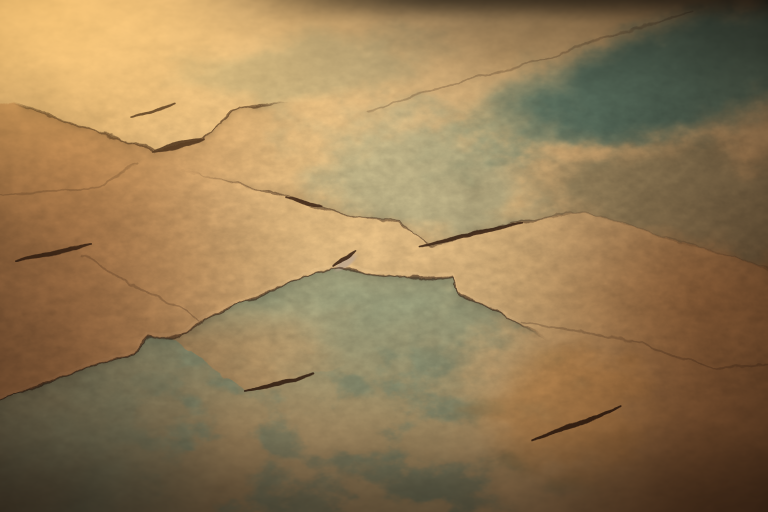
Reproduce this texture procedurally as a Shadertoy shader.

```glsl
// Weathered sheets of torn tan and teal paper under a warm, vignetted light.

// Dark curled slits, then hairline creases: start and end of each
const vec4 SLITS[8] = vec4[8](
    vec4(.03, .492, .178, .522), vec4(.477, .237, .611, .268),
    vec4(1.04, .141, 1.215, .206), vec4(.255, .771, .342, .798),
    vec4(.65, .482, .693, .509), vec4(.30, .703, .397, .728),
    vec4(.56, .613, .63, .597), vec4(.82, .518, 1.02, .566));
const vec4 CREASES[8] = vec4[8](
    vec4(0., .618, .19, .635), vec4(.19, .635, .27, .68),
    vec4(.72, .785, 1.04, .88), vec4(1.04, .88, 1.35, .98),
    vec4(1.25, .33, 1.39, .28), vec4(1.39, .28, 1.5, .287),
    vec4(.16, .50, .39, .375), vec4(1.02, .371, 1.25, .33));

float hash(vec2 p) {
    return fract(sin(dot(p, vec2(127.1, 311.7))) * 43758.5453);
}

float noise(vec2 p) {
    vec2 i = floor(p), f = fract(p);
    f = f * f * (3. - 2. * f);
    return mix(mix(hash(i), hash(i + vec2(1, 0)), f.x),
               mix(hash(i + vec2(0, 1)), hash(i + vec2(1, 1)), f.x), f.y);
}

float fbm(vec2 p) {
    float sum = 0., amp = .52;
    for (int i = 0; i < 5; i++) {
        sum += amp * noise(p);
        p = mat2(1.6, 1.2, -1.2, 1.6) * p + 3.7;
        amp *= .5;
    }
    return sum;
}

float ramp(float a, float b, float x) { return clamp((x - a) / (b - a), 0., 1.); }

// Heights of the three torn edges
float upperEdge(float x) {
    return .80 - .097 * ramp(.03, .303, x) + .024 * ramp(.303, .39, x)
         + .063 * ramp(.39, .47, x) + .01 * ramp(.47, .57, x);
}
float middleEdge(float x) {
    return .678 - .065 * ramp(.32, .566, x) - .04 * ramp(.566, .70, x)
         - .008 * ramp(.70, .78, x) - .046 * ramp(.78, .84, x)
         + .05 * ramp(.84, 1.02, x) + .016 * ramp(1.02, 1.14, x)
         - .11 * ramp(1.14, 1.5, x);
}
float lowerEdge(float x) {
    return .219 + .093 * ramp(0., .26, x) + .03 * ramp(.26, .285, x)
         + .037 * ramp(.35, .40, x) + .099 * ramp(.40, .645, x)
         - .017 * ramp(.645, .75, x) - .035 * ramp(.88, .895, x)
         - .06 * ramp(.895, 1.02, x) - .27 * ramp(1.02, 1.5, x);
}

// Sheared, ragged ellipse of stain
float stain(vec2 p, vec2 centre, vec2 radii, float slope, float rough) {
    vec2 e = p - centre;
    e.y -= slope * e.x;
    return 1. - smoothstep(.55, 1.25, length(e / radii) + rough);
}

float line(float d, float w, float px) { return 1. - smoothstep(w, w + 1.5 * px, abs(d)); }

// Stroke that tapers at both ends
float slit(vec2 p, vec4 s, float w, float px) {
    vec2 d = s.zw - s.xy;
    float t = clamp(dot(p - s.xy, d) / dot(d, d), 0., 1.);
    return line(length(p - s.xy - d * t), w * (.1 + 3. * t * (1. - t)), px);
}

void mainImage(out vec4 fragColor, in vec2 fragCoord) {
    float px = 1. / iResolution.y;
    vec2 p = fragCoord * px;
    float cloud = fbm(p * vec2(5, 8)), patches = fbm(p * vec2(13, 20) + 7.);
    float fibre = fbm(p * vec2(60, 85) + 3.);
    vec2 q = p + .018 * (vec2(fbm(p * 28.), fbm(p * 28. + 9.)) - .5);
    float up = q.y - upperEdge(q.x), mid = q.y - middleEdge(q.x), low = q.y - lowerEdge(q.x);
    float rough = (patches - .5) * .9;

    // Tan sheets: browner to the left and to the right
    vec3 col = mix(vec3(.86, .72, .51), vec3(.83, .68, .46), cloud);
    float leftSheet = (1. - smoothstep(-px, px, up)) * (1. - smoothstep(.1, .65, p.x));
    col = mix(col, vec3(.75, .54, .34), leftSheet);
    col = mix(col, vec3(.72, .51, .31), smoothstep(.95, 1.4, p.x) * (1. - smoothstep(.4, .8, p.y)));

    // Teal stains on the far sheet
    float far = smoothstep(-px, px, mid);
    col = mix(col, vec3(.68, .66, .51), .8 * far * stain(q, vec2(.84, .65), vec2(.24, .14), -.2, rough));
    col = mix(col, vec3(.68, .65, .49), .5 * stain(q, vec2(.62, .87), vec2(.25, .07), .1, rough));
    col = mix(col, vec3(.56, .51, .37), .7 * far * stain(q, vec2(1.38, .61), vec2(.36, .11), -.1, rough));
    col = mix(col, vec3(.62, .64, .50), .5 * stain(q, vec2(1.12, .80), vec2(.3, .1), .26, rough));
    col = mix(col, vec3(.35, .47, .41), .9 * stain(q, vec2(1.40, .87), vec2(.44, .12), .26, rough * .6));

    // Teal lower sheet with worn tan blotches and one pasted scrap
    float worn = smoothstep(.36, .62, patches + .05) * (1. - smoothstep(.12, .42, p.y)) * smoothstep(.15, .5, p.x);
    float teal = (1. - smoothstep(-px, px, low)) * (1. - smoothstep(.86, 1.12, q.x + rough * .35));
    float scrap = smoothstep(-px, px, q.y - .33 + .715 * (q.x - .35))
                * smoothstep(-px, px, q.y - .237 - .24 * (q.x - .48))
                * (1. - smoothstep(.52, .72, q.x + rough * .2)) * (1. - smoothstep(.32, .43, q.y));
    teal *= (1. - .7 * worn) * (1. - .75 * scrap) * (.8 + .5 * (cloud - .3));
    col = mix(col, vec3(.60, .63, .50), clamp(teal, 0., 1.));
    col = mix(col, vec3(.86, .61, .33), .55 * stain(q, vec2(1.1, .2), vec2(.17, .13), .1, rough));

    // Mottling, fibres and embossed wrinkles, sharpest in the focal band
    float focus = smoothstep(0., .35, p.y) * (1. - smoothstep(.65, 1., p.y));
    float relief = cloud - fbm((p + vec2(.004, -.005)) * vec2(5, 8));
    col *= 1. + .1 * (patches - .5) + (.06 + .1 * focus) * (fibre - .5) + .5 * relief;

    // Torn rims: contact shadow, pale lip and dark line
    float upOn = smoothstep(.02, .06, p.x) * (1. - smoothstep(.5, .57, p.x));
    float midOn = smoothstep(.32, .55, p.x) * (1. - .65 * smoothstep(1., 1.15, p.x));
    float lowOn = 1. - smoothstep(.98, 1.08, p.x);
    col *= 1. - .2 * upOn * exp(-80. * abs(up)) * step(up, 0.)
              - .12 * midOn * exp(-70. * abs(mid)) * step(0., mid)
              - .16 * lowOn * exp(-80. * abs(low)) * step(low, 0.);
    col += .025 * lowOn * line(low - .005, .002, px);
    float w = .0017 * smoothstep(.35, .8, noise(p * 32.));
    float ink = max(.6 * upOn * line(up, w, px), max(.45 * midOn * line(mid, w, px), .55 * lowOn * line(low, w, px)));
    col = mix(col, vec3(.76, .67, .58), .8 * stain(p, vec2(.675, .487), vec2(.022, .011), .6, 0.));
    vec2 bent = mix(p, q, .5);
    for (int i = 0; i < 8; i++) {
        ink = max(ink, .85 * slit(bent, SLITS[i], i == 5 ? .007 : i == 3 ? .0015 : .0032, px));
        ink = max(ink, .22 * slit(q, CREASES[i], .0008, px));
    }
    col = mix(col, vec3(.20, .11, .06), ink);

    // Warm falloff, gold glow at the upper left, dark far rim and near rim
    vec2 off = (p - vec2(.72, .62)) * vec2(.93, 1.1);
    col *= exp(-dot(off, off) * vec3(.98, 1.1, 1.16));
    vec2 fromLamp = (p - vec2(.0, 1.)) * vec2(.75, 1.2);
    col += vec3(.44, .36, .19) * exp(-7. * dot(fromLamp, fromLamp));
    col *= 1. - .25 * (1. - smoothstep(0., .2, p.y));
    col *= 1. - .22 * smoothstep(.8, 1., p.y) * smoothstep(.35, 1., p.x);
    col *= 1. - .55 * smoothstep(.95, 1.01, p.y) * smoothstep(.3, .9, p.x);
    fragColor = vec4(clamp(col, 0., 1.), 1.);
}
```
